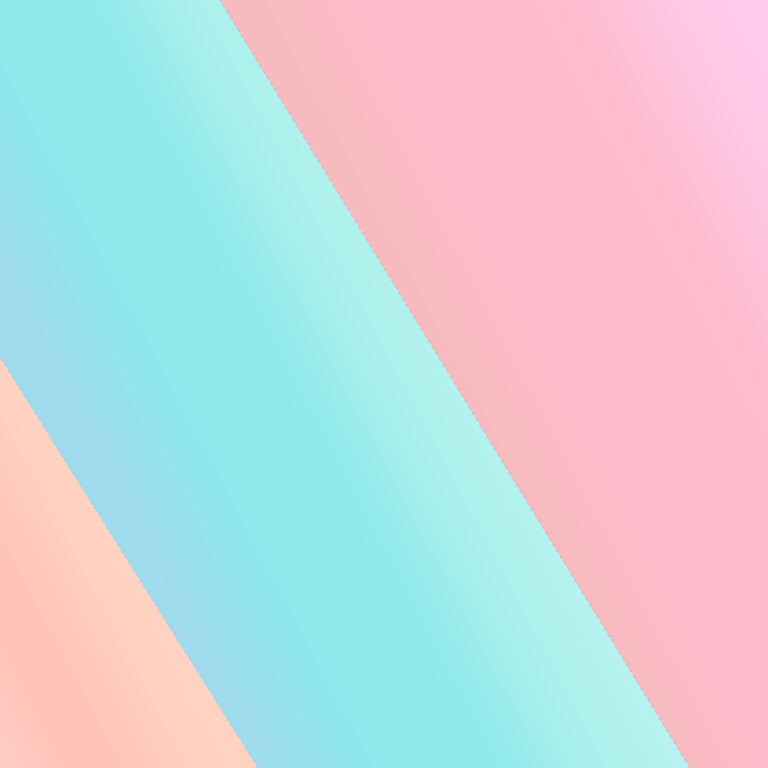
Write a Shadertoy shader that draws this background.

```glsl
// Diagonal pastel bands of peach, aqua and pink with soft gradients and fine dashed seams.

#define UPPER_EDGE vec2(0.2865, 0.612)   // x at the top, x gained per unit down
#define LOWER_EDGE vec2(-0.2920, 0.628)
#define SHADE_SLOPE 0.53                 // slant of the colour gradients
#define SEAM_WIDTH 0.0009
#define DASH_PERIOD 0.0078
#define SEAM_COLOR vec3(0.70, 0.70, 0.75)

// Signed distance to a slanted edge, positive on its right side
float edgeDistance(vec2 p, vec2 edge) {
    return (p.x - edge.x - edge.y * p.y) / sqrt(1.0 + edge.y * edge.y);
}

// Peach: pink cast in the middle, cream by the seam
vec3 peachBand(float t) {
    vec3 corner = vec3(1.00, 0.80, 0.77);
    vec3 coral  = vec3(1.00, 0.765, 0.725);
    vec3 cream  = vec3(1.00, 0.825, 0.755);
    vec3 color = mix(corner, coral, smoothstep(-0.53, -0.43, t));
    return mix(color, cream, smoothstep(-0.40, -0.23, t));
}

// Aqua: blue on the left, pale mint on the right
vec3 aquaBand(float t) {
    vec3 blue = vec3(0.625, 0.86, 0.93);
    vec3 aqua = vec3(0.555, 0.91, 0.925);
    vec3 mint = vec3(0.68, 0.945, 0.925);
    vec3 pale = vec3(0.72, 0.95, 0.94);
    vec3 color = mix(blue, aqua, smoothstep(-0.21, -0.02, t));
    color = mix(color, mint, smoothstep(0.07, 0.29, t));
    return mix(color, pale, smoothstep(0.27, 0.37, t));
}

// Pink: salmon by the seam, lilac in the far corner
vec3 pinkBand(float t) {
    vec3 salmon = vec3(0.97, 0.735, 0.75);
    vec3 rose   = vec3(0.995, 0.735, 0.80);
    vec3 lilac  = vec3(1.00, 0.795, 0.92);
    vec3 color = mix(salmon, rose, smoothstep(0.33, 0.50, t));
    return mix(color, lilac, smoothstep(0.68, 0.96, t));
}

// Thin line along an edge, broken into dashes
float dashedSeam(float dist, float height, float pixel) {
    float line = 1.0 - smoothstep(SEAM_WIDTH - 0.5 * pixel, SEAM_WIDTH + 0.5 * pixel, abs(dist));
    float wave = abs(fract(height / DASH_PERIOD) - 0.5);
    float soft = 0.5 * pixel / DASH_PERIOD;
    return line * smoothstep(0.22 - soft, 0.22 + soft, wave);
}

void mainImage(out vec4 fragColor, in vec2 fragCoord) {
    vec2 uv = fragCoord / iResolution.xy;
    vec2 p = vec2(uv.x, 1.0 - uv.y);     // y measured down from the top
    float pixel = 1.0 / min(iResolution.x, iResolution.y);

    float shade = p.x - SHADE_SLOPE * p.y;
    float lower = edgeDistance(p, LOWER_EDGE);
    float upper = edgeDistance(p, UPPER_EDGE);

    // Bands, from lower left to upper right
    vec3 color = peachBand(shade);
    color = mix(color, aquaBand(shade), smoothstep(-0.6 * pixel, 0.6 * pixel, lower));
    color = mix(color, pinkBand(shade), smoothstep(-0.6 * pixel, 0.6 * pixel, upper));

    // Seams
    color = mix(color, SEAM_COLOR, 0.35 * dashedSeam(lower, p.y, pixel));
    color = mix(color, SEAM_COLOR, 0.60 * dashedSeam(upper, p.y, pixel));

    fragColor = vec4(color, 1.0);
}
```
